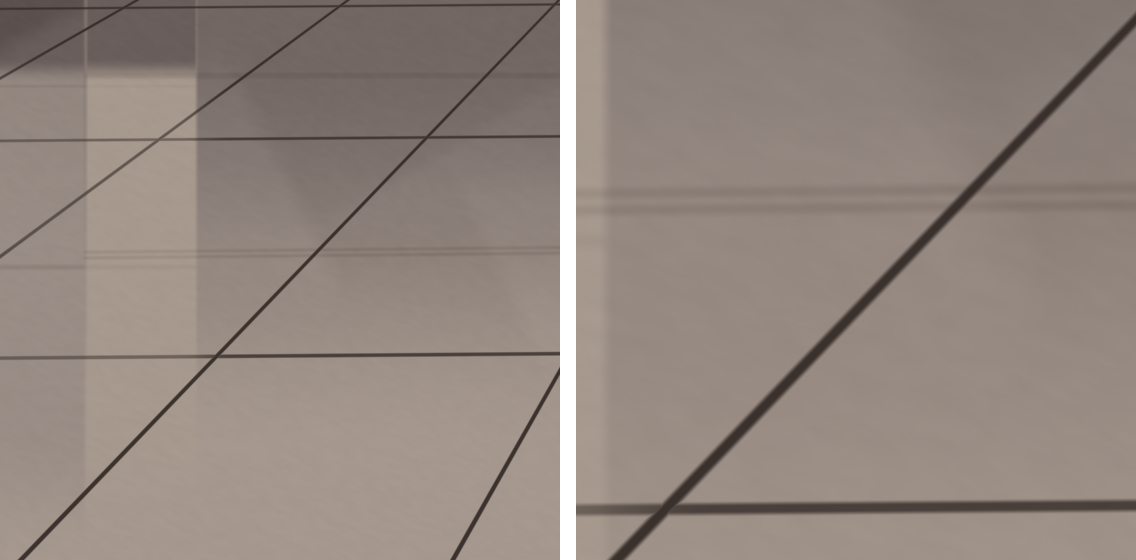
Left, the full canvas; right, a detail of the centre.
This texture is drawn by a Shadertoy shader. Its source:

```glsl
// A tiled stone floor seen in perspective, with soft reflections on its polish.
// Rows and columns of tiles come from a projected grid around one vanishing point;
// the reflections are soft boxes, slanted edges and thin bands laid over the floor.

const vec2 VANISH = vec2(1.914, 1.953);   // vanishing point of the columns
const float ROW_SCALE = 4.915;            // row number = scale / distance to horizon
const float ROW_PHASE = 0.094;
const float COLUMN_STEP = 0.395;          // change of slope between column joints
const float COLUMN_PHASE = 0.566;

const vec3 STONE_NEAR = vec3(0.645, 0.593, 0.555);
const vec3 STONE_FAR = vec3(0.445, 0.402, 0.388);
const vec3 STONE_LEFT = vec3(0.598, 0.552, 0.525);
const vec3 STONE_LIT = vec3(0.650, 0.598, 0.553);
const vec3 SHADE = vec3(0.355, 0.312, 0.300);
const vec3 GROUT = vec3(0.195, 0.160, 0.145);

float hash(vec2 p) {
    p = fract(p * vec2(0.1031, 0.1137));
    p += dot(p, p.yx + 33.33);
    return fract((p.x + p.y) * p.x * 7.31);
}

float noise(vec2 p) {
    vec2 i = floor(p), f = fract(p);
    f = f * f * (3.0 - 2.0 * f);
    return mix(mix(hash(i), hash(i + vec2(1, 0)), f.x),
               mix(hash(i + vec2(0, 1)), hash(i + vec2(1, 1)), f.x), f.y);
}

// Sum of finer and finer noise, between 0 and 1
float mottle(vec2 p) {
    float sum = 0.0, weight = 0.5;
    for (int i = 0; i < 4; i++) {
        sum += weight * noise(p);
        p = mat2(1.6, 1.2, -1.2, 1.6) * p + 7.3;
        weight *= 0.5;
    }
    return sum;
}

// Rises from 0 to 1 around an edge of the given softness
float rise(float edge, float soft, float v) {
    return smoothstep(edge - soft, edge + soft, v);
}

float span(float lo, float hi, float soft, float v) {
    return rise(lo, soft, v) * (1.0 - rise(hi, soft, v));
}

float line(float dist, float halfWidth, float soft) {
    return 1.0 - smoothstep(halfWidth - soft, halfWidth + soft, abs(dist));
}

// Signed offset to the nearest whole number
float toNearest(float v) {
    return fract(v + 0.5) - 0.5;
}

// Side of the line from a to b: positive on its right
float sideOf(vec2 p, vec2 a, vec2 b) {
    vec2 d = normalize(b - a);
    return dot(p - a, vec2(d.y, -d.x));
}

// Distances to the nearest column joint (x) and row joint (y)
vec2 jointDistance(vec2 p) {
    float depth = VANISH.y - p.y;
    float slope = (VANISH.x - p.x) / depth;
    float column = toNearest((slope - COLUMN_PHASE) / COLUMN_STEP);
    float rowDepth = depth - 0.008 * (0.5 - p.x);
    float row = toNearest(ROW_SCALE / rowDepth - ROW_PHASE);
    return vec2(column * COLUMN_STEP * depth / sqrt(1.0 + slope * slope),
                row * rowDepth * rowDepth / ROW_SCALE);
}

// Stone with the large areas of light and shade reflected in it
vec3 floorColor(vec2 p) {
    vec3 color = mix(STONE_NEAR, STONE_FAR, smoothstep(0.18, 0.95, p.y));
    float upper = span(0.5, 0.88, 0.08, p.y);
    color += 0.030 * upper * rise(0.0, 0.025, -sideOf(p, vec2(0.56, 0.58), vec2(0.435, 0.84)));
    color += 0.018 * span(0.36, 0.68, 0.06, p.y)
           * rise(0.0, 0.02, sideOf(p, vec2(0.957, 0.375), vec2(0.833, 0.65)));
    color += 0.022 * span(0.6, 0.86, 0.06, p.y)
           * rise(0.0, 0.02, sideOf(p, vec2(0.833, 0.753), vec2(1.0, 0.857)));

    // Left strip, bright column, and the shade above them
    float left = 1.0 - rise(0.152, 0.006, p.x);
    float column = span(0.154, 0.351, 0.005, p.x);
    vec3 strip = STONE_LEFT - 0.025 * smoothstep(0.55, 0.85, p.y);
    color = mix(color, strip, left * rise(0.12, 0.12, p.y));
    color = mix(color, STONE_LIT, column * rise(0.16, 0.10, p.y));
    float shade = rise(0.874, 0.022, p.y) * max(left, column);
    vec3 shadeColor = mix(SHADE + 0.055, SHADE, left * rise(0.0, 0.03, p.y - 0.91 - 0.5 * p.x));
    return mix(color, shadeColor, shade);
}

// Thin horizontal bands reflected across the floor
float reflectedBands(vec2 p) {
    float left = 1.0 - rise(0.350, 0.005, p.x);
    float right = rise(0.150, 0.005, p.x);
    float y = p.y - 0.010 * (p.x - 0.5);
    float pair = line(y - 0.553, 0.003, 0.003) + line(y - 0.543, 0.003, 0.003);
    float far = line(p.y - 0.865, 0.005, 0.003);
    float low = line(p.y - 0.523, 0.004, 0.004) + 0.8 * line(p.y - 0.846, 0.002, 0.003);
    return right * (pair + 0.6 * far) + left * low * mix(1.0, 0.5, right);
}

void mainImage(out vec4 fragColor, in vec2 fragCoord) {
    vec2 p = fragCoord / iResolution.xy;
    float soft = max(0.0018, 0.7 / iResolution.y);
    float depth = VANISH.y - p.y;

    vec3 color = floorColor(p) - 0.045 * reflectedBands(p);
    color += 0.022 * (mottle(p * vec2(60.0, 110.0) + p.yx * 25.0) - 0.47);

    // Joints, washed out where the left side catches the light
    vec2 dist = jointDistance(p);
    float glare = 1.0 - rise(0.37, 0.05, p.x);
    float columnInk = 0.92 - 0.32 * glare * span(0.5, 0.88, 0.08, p.y);
    float rowInk = mix(0.78, 0.48, glare * (1.0 - rise(0.93, 0.03, p.y)));
    float columnJoint = columnInk * line(dist.x, 0.0021 * depth, soft);
    float rowJoint = rowInk * line(dist.y, 0.0020 * depth, soft);
    color = mix(color, GROUT, max(columnJoint, rowJoint));

    fragColor = vec4(color, 1.0);
}
```
